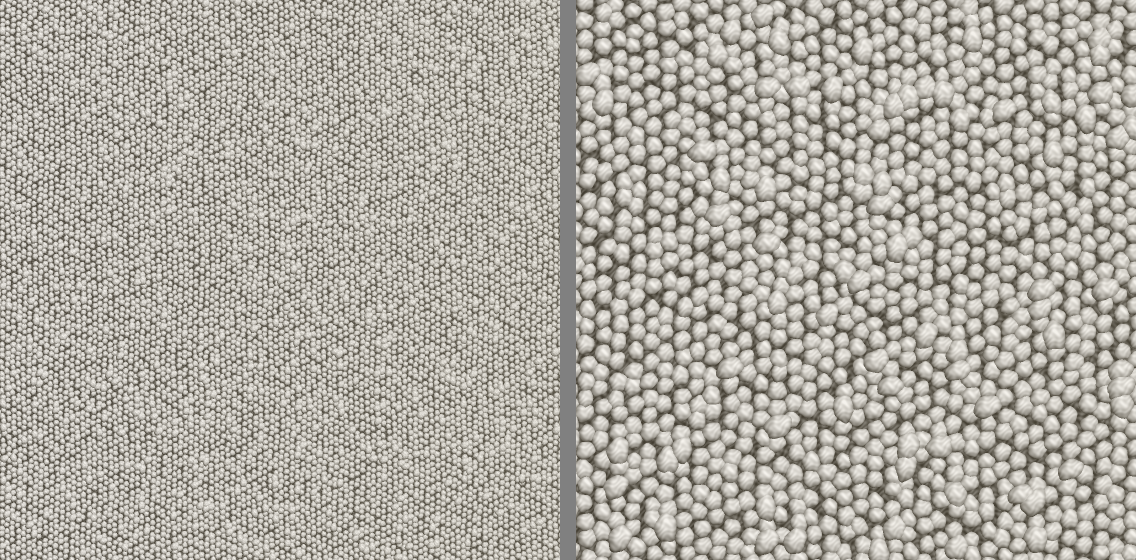
Left, the full canvas; right, a detail of the centre.
A WebGL 2 fragment shader for this texture:

```glsl
#version 300 es
precision highp float;
// Nubby boucle cloth: pale domed knots in jittered, staggered columns over a
// dark ground. Each sample keeps the highest of the nearby knots and shades it
// as a small lumpy dome; a few knots swell into raised, slanted slubs.

uniform vec2 u_resolution;
out vec4 fragColor;

#define ROWS 95.0            // knots along one column
#define COLUMN_STEP 0.91     // column spacing, in knot heights
#define JITTER 0.28          // scatter of the knot centres
#define KNOT_RADIUS 0.51     // mean radius, in knot heights
#define SLUB_SHARE 0.075     // share of swollen knots
#define DOME_CONTRAST 0.80   // fall-off from crown to rim
#define SIDE_LIGHT 0.34      // strength of the slanting light
#define LIGHT_DIR vec2(0.5, 0.86)
#define SHADE_COLOR vec3(0.340, 0.320, 0.275)
#define YARN_COLOR vec3(0.905, 0.893, 0.868)

vec3 hash3(vec2 p) {
    vec3 q = fract(p.xyx * vec3(0.1031, 0.1030, 0.0973));
    q += dot(q, q.yxz + 33.33);
    return fract((q.xxy + q.yzz) * q.zyx);
}

// Slow wander of the columns and rows.
vec2 wander(vec2 p) {
    return vec2(sin(p.y * 0.23 + 1.7 * sin(p.x * 0.11)),
                sin(p.x * 0.27 + 1.3 * sin(p.y * 0.13))) * 0.15;
}

// Lumpy yarn relief from layered, bent sines, about -1 to 1.
float lumps(vec2 p, float phase) {
    vec2 bent = p + 0.14 * sin(p.yx * 7.0 + phase);
    return 0.5 * sin(bent.x * 11.0 + 5.0 * bent.y + phase)
         + 0.5 * sin(bent.y * 17.0 - 9.0 * bent.x + phase * 2.3);
}

// Brightness of the cloth, 0 in the gaps and 1 on the crowns.
float clothTone(vec2 p) {
    p += wander(p);
    float highest = 0.0;
    float tone = 0.08 + 0.22 * lumps(p, 0.0);
    float column0 = floor(p.x / COLUMN_STEP);

    for (int i = -2; i <= 2; i++) {
        float column = column0 + float(i);
        float stagger = 0.5 * mod(column, 2.0);
        float row0 = floor(p.y - stagger);
        for (int j = -1; j <= 1; j++) {
            vec2 id = vec2(column, row0 + float(j));
            vec3 place = hash3(id + 17.0);
            vec3 kind = hash3(id + 211.0);
            vec2 centre = vec2((id.x + 0.5) * COLUMN_STEP, id.y + 0.5 + stagger);
            vec2 offset = p - centre - (place.xy - 0.5) * JITTER;

            // Slant and stretch the knot; its long axis leans right.
            float slub = step(1.0 - SLUB_SHARE, kind.x);
            float slant = -0.45 + (kind.y - 0.5) * 1.8;
            float c = cos(slant), s = sin(slant);
            vec2 local = vec2(c * offset.x + s * offset.y, c * offset.y - s * offset.x);
            float stretch = 1.0 + 0.12 * place.z + 0.08 * slub;
            local *= vec2(stretch, 1.0 / stretch);

            // Uneven round outline.
            float radius = KNOT_RADIUS * (0.90 + 0.20 * kind.z + 0.36 * slub);
            float angle = atan(local.y, local.x + 0.0001);
            radius *= 1.0 + 0.05 * sin(3.0 * angle + 6.28 * place.z)
                          + 0.04 * sin(5.0 * angle + 6.28 * kind.z);
            float rim = dot(local, local) / (radius * radius);
            if (rim >= 1.0) continue;

            // The highest dome hides the others.
            float dome = sqrt(1.0 - rim);
            float height = radius * dome + 0.20 * place.z + 0.20 * slub;
            if (height > highest) {
                highest = height;
                float side = dot(offset / radius, LIGHT_DIR);
                tone = 0.14 + DOME_CONTRAST * dome + SIDE_LIGHT * side
                     + 0.13 * lumps(offset, 6.28 * kind.y);
            }
        }
    }
    return tone;
}

void main() {
    float side = min(u_resolution.x, u_resolution.y);

    // Four samples smooth the knot edges.
    float tone = 0.0;
    for (int k = 0; k < 4; k++) {
        vec2 shift = vec2(float(k % 2), float(k / 2)) * 0.5 - 0.25;
        tone += clamp(clothTone((gl_FragCoord.xy + shift) / side * ROWS), -0.15, 1.1);
    }
    tone *= 0.25;

    // Light rakes in from the right, warming and softening that side.
    float across = gl_FragCoord.x / u_resolution.x - 0.5;
    tone = mix(tone, 0.66, 0.12 * across);
    vec3 color = mix(SHADE_COLOR, YARN_COLOR, tone);
    color += vec3(0.004, 0.004, -0.005) * across;
    fragColor = vec4(clamp(color, 0.0, 1.0), 1.0);
}
```
